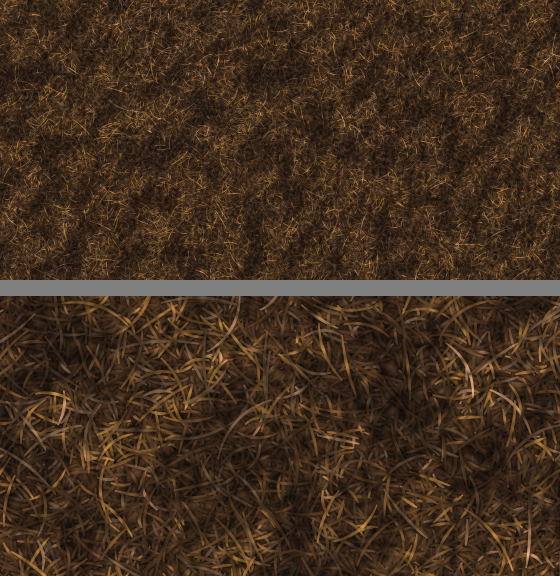
Top: the whole. Bottom: its middle third, enlarged.
Write a Shadertoy shader that draws this texture.

```glsl
// Brown felted wool: thousands of thin, curved fibres piled over dark crevices.
// Gradient noise shapes the tufts; jittered, turned grids scatter the fibres,
// painted from the deepest layer up to long stray hairs on top.

const vec3 CREVICE = vec3(0.120, 0.080, 0.056);
const vec3 BROWN   = vec3(0.250, 0.168, 0.104);
const vec3 GOLD    = vec3(0.470, 0.330, 0.165);
const vec3 GREY    = vec3(0.420, 0.315, 0.230);

const int   LAYERS      = 15;
const float SHORT_CELL  = 0.026;  // grid size of the deep, short fibres
const float LONG_CELL   = 0.062;  // grid size of the top, stray hairs
const float FIBRE_WIDTH = 0.0018; // half width, in canvas heights
const float TUFT_SLANT  = 0.35;
const vec2  TUFT_SCALE  = vec2(11.0, 7.5);
const float GRAIN_SCALE = 85.0;
const float GRAIN       = 0.42;   // strength of the fine specks
const float HALO        = 0.16;   // shadow that a fibre casts around itself
const float GREY_SHARE  = 0.18;
const float EXPOSURE    = 1.27;
const float TAU         = 6.2831853;

vec4 hash4(vec2 p) {
    vec4 q = fract(vec4(p.xyxy) * vec4(0.1031, 0.1030, 0.0973, 0.1099));
    q += dot(q, q.wzxy + 33.33);
    return fract((q.xxyz + q.yzzw) * q.zywx);
}

float gradientDot(vec2 cell, vec2 offset) {
    float a = TAU * hash4(cell + 71.0).x;
    return dot(vec2(cos(a), sin(a)), offset);
}

float gradientNoise(vec2 p) {
    vec2 i = floor(p), f = fract(p);
    vec2 u = f * f * f * (f * (f * 6.0 - 15.0) + 10.0);
    vec2 e = vec2(1.0, 0.0);
    float low  = mix(gradientDot(i, f), gradientDot(i + e.xy, f - e.xy), u.x);
    float high = mix(gradientDot(i + e.yx, f - e.yx), gradientDot(i + e.xx, f - e.xx), u.x);
    return 1.4 * mix(low, high, u.y);
}

// Height of the pile: 0 in the crevices, 1 on the crowns of the tufts
float tuftHeight(vec2 p) {
    vec2 q = vec2(p.x - TUFT_SLANT * p.y, p.y) * TUFT_SCALE;
    float n = gradientNoise(q)
            + 0.60 * gradientNoise(q * 2.1 + 17.0)
            + 0.45 * gradientNoise(q * 4.6 + 41.0);
    return smoothstep(-0.85, 0.75, n);
}

vec3 woolColour(float tone) {
    vec3 c = mix(CREVICE, BROWN, clamp(tone * 2.0, 0.0, 1.0));
    return mix(c, GOLD, clamp(tone * 2.0 - 1.0, 0.0, 1.2));
}

// Combing direction of the pile, wandering from tuft to tuft
float combAngle(vec2 p) {
    return 1.3 * sin(9.0 * p.x + 2.0 * sin(13.0 * p.y)) + 0.9 * sin(17.0 * p.y - 7.0 * p.x);
}

mat2 rotation(float a) {
    return mat2(cos(a), sin(a), -sin(a), cos(a));
}

// Signed distance to a tapered arc lying along x
float fibreDistance(vec2 q, float halfLength, float bend) {
    float s = q.x / halfLength;
    float slope = 2.0 * bend * s;
    float across = abs(q.y - bend * halfLength * (s * s - 0.3)) / sqrt(1.0 + slope * slope);
    float width = FIBRE_WIDTH * (1.0 - 0.5 * s * s);
    return max(across - width, abs(q.x) - halfLength);
}

void mainImage(out vec4 fragColor, in vec2 fragCoord) {
    vec2 p = fragCoord / iResolution.y;
    float pixel = 1.0 / iResolution.y;

    // Matted ground below the fibres
    float height = tuftHeight(p);
    float grain = gradientNoise(p * GRAIN_SCALE);
    vec3 colour = woolColour(0.05 + 0.35 * height + 0.25 * grain);

    for (int layer = 0; layer < LAYERS; layer++) {
        float level = float(layer) / float(LAYERS - 1);
        float cellSize = mix(SHORT_CELL, LONG_CELL, level * level * level);
        mat2 turn = rotation(2.4 * float(layer));
        vec2 g = turn * p / cellSize + 7.3 * float(layer);
        vec2 base = floor(g);

        for (int k = 0; k < 9; k++) {
            vec2 cell = base + vec2(k % 3, k / 3) - 1.0;
            vec4 place = hash4(cell + 37.0 * float(layer) + 200.0);
            vec4 look = hash4(cell + 53.0 * float(layer) + 611.0);
            vec2 fromCentre = ((g - cell - place.xy) * cellSize) * turn;

            // Shape of this fibre
            float angle = combAngle(p - fromCentre) + 1.0 + 3.0 * (place.z - 0.5);
            float halfLength = cellSize * mix(0.25, 0.80, place.w);
            float bend = 0.6 * (look.x - 0.5);
            float d = fibreDistance(fromCentre * rotation(angle), halfLength, bend);

            // Tone of this fibre: a few glint, most stay dull
            float glint = look.y * look.y * look.y * (0.45 + 0.55 * height);
            float tone = 0.05 + 0.42 * height + 1.00 * glint + 0.10 * (level - 0.5);
            vec3 fibre = woolColour(tone);
            fibre = mix(fibre, GREY * (0.40 + 0.75 * tone), step(look.z, GREY_SHARE));

            float cover = clamp(0.5 - d / pixel, 0.0, 1.0) * mix(0.70, 1.0, look.w);
            float halo = 1.0 - smoothstep(0.0, 2.2 * FIBRE_WIDTH, d);
            colour *= 1.0 - HALO * halo;
            colour = mix(colour, fibre, cover);
        }
    }

    // Fine specks of light and shade between the hairs
    float specks = grain + 0.6 * gradientNoise(p * GRAIN_SCALE * 0.55 + 9.0);
    fragColor = vec4(colour * EXPOSURE * (1.0 + GRAIN * specks), 1.0);
}
```
